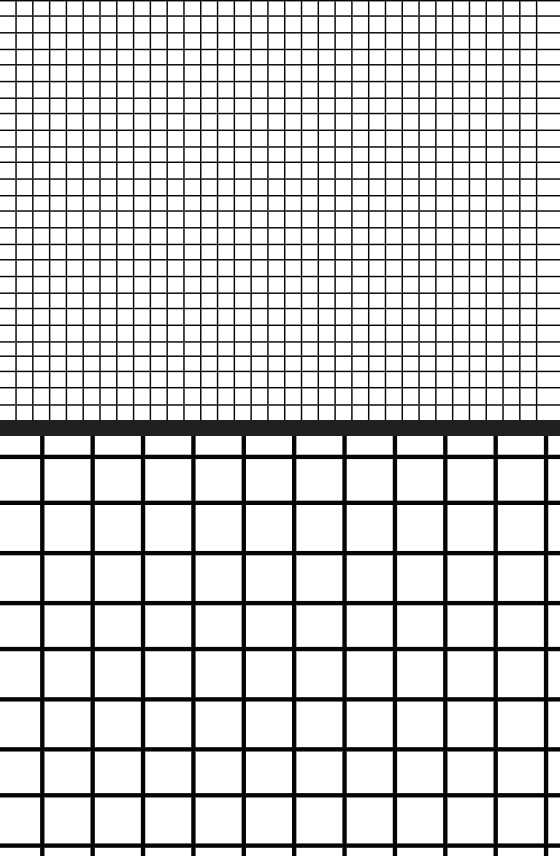
Top: the whole. Bottom: its middle third, enlarged.
This pattern is drawn by a WebGL 1 fragment shader. Its source:

```glsl
precision highp float;
// A white sheet ruled with thin black lines: 32 evenly spaced columns and
// 26 rows whose gaps follow a short-long-long rhythm, with drifting last rows.
// Lines are distance bands, smoothed over one pixel, on a 768 by 576 unit sheet.
uniform vec2 u_resolution;

// Coverage of a line two units wide at a given distance from its centre.
float lineCoverage(float dist, float pixel) {
  return clamp(0.5 + (1.0 - dist) / pixel, 0.0, 1.0);
}

// Distance from the top edge to the centre of a row line.
float rowPosition(float row) {
  float step3 = mod(row, 3.0);
  float regular = 1.0 + 66.85 * floor(row / 3.0)
                + 21.0 * min(step3, 1.0) + 23.0 * max(step3 - 1.0, 0.0);
  // The last four rows start closer together, then widen again.
  float late = row - 21.0;
  float drifting = 469.0 + 19.5 * late + 0.7 * late * (late - 1.0);
  return late > 0.5 ? drifting : regular;
}

void main() {
  vec2 sheet = vec2(768.0, 576.0);
  vec2 pixel = sheet / u_resolution;
  vec2 p = gl_FragCoord.xy * pixel;
  p.y = sheet.y - p.y;

  // Columns: nearest line, leaving a wider blank strip at the right edge.
  float column = clamp(floor((p.x - 22.0) / 23.03 + 0.5), 0.0, 31.0);
  float columnDist = abs(p.x - 22.0 - 23.03 * column);

  // Rows: distance to the nearest of the uneven lines.
  float rowDist = sheet.y;
  for (int i = 0; i < 26; i++) {
    rowDist = min(rowDist, abs(p.y - rowPosition(float(i))));
  }

  // Black ink over white paper.
  float ink = max(lineCoverage(columnDist, pixel.x), lineCoverage(rowDist, pixel.y));
  gl_FragColor = vec4(mix(vec3(1.0), vec3(0.02), ink), 1.0);
}
```
